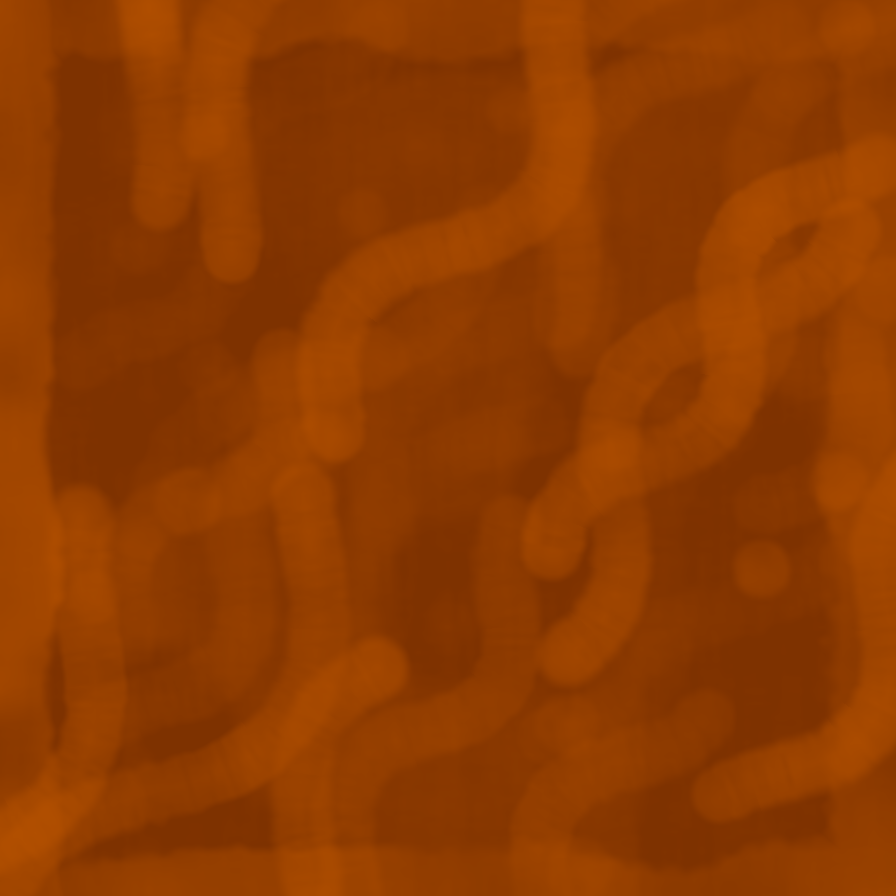
Give the GLSL for this background, as a three.js fragment shader.

```glsl
varying vec2 vUv;

#define STROKES 25
#define STEPS 20
#define DISCS 30
#define STEP_LENGTH 0.038
#define STROKE_RADIUS 0.033
#define EDGE_SOFTNESS 0.007
#define BORDER_WIDTH 0.055
#define HAZE 0.16
#define GRAIN 0.075
#define DARK vec3(0.496, 0.196, 0.0)
#define LIGHT vec3(0.745, 0.338, 0.0)

float hash(vec2 p) {
  return fract(sin(dot(p, vec2(127.1, 311.7))) * 43758.5453);
}

float noise(vec2 p) {
  vec2 i = floor(p), f = fract(p);
  f = f * f * (3.0 - 2.0 * f);
  float low = mix(hash(i), hash(i + vec2(1, 0)), f.x);
  float high = mix(hash(i + vec2(0, 1)), hash(i + vec2(1, 1)), f.x);
  return mix(low, high, f.y);
}

// Evenly spread positions with a little jitter
vec2 scatter(float id, float seed) {
  vec2 jitter = vec2(hash(vec2(id, seed)), hash(vec2(seed, id + 7.0)));
  return fract(id * vec2(0.7549, 0.5698) + seed * 0.137 + 0.12 * jitter);
}

float inside(float dist, float radius, float softness) {
  return 1.0 - smoothstep(radius - softness, radius + softness, dist);
}

// Winding translucent stroke that alternates between climbing and drifting
float stroke(vec2 p, float id) {
  float phase = 6.2832 * hash(vec2(id, 3.1));
  float bend = mix(0.3, 0.65, hash(vec2(id, 5.7)));
  float steps = floor(mix(11.0, float(STEPS), hash(vec2(id, 8.3))));
  vec2 a = scatter(id, 1.0) - 0.5 * steps * STEP_LENGTH * vec2(0.5, 0.7);
  float nearest = 9.0, along = 0.0;
  for (int k = 0; k < STEPS; k++) {
    if (float(k) >= steps) break;
    float angle = 1.0 + 0.75 * sin(phase + bend * float(k));
    vec2 dir = vec2(cos(angle), sin(angle));
    float t = clamp(dot(p - a, dir), 0.0, STEP_LENGTH);
    float d = length(p - a - dir * t);
    if (d < nearest) {
      nearest = d;
      along = float(k) * STEP_LENGTH + t;
    }
    a += dir * STEP_LENGTH;
  }
  float kind = mod(id, 3.0);
  float opacity = kind < 0.5 ? 0.52 : kind < 1.5 ? 0.22 : 0.1;

  // Uneven paint, ribbed across and thinner towards the rim
  float blotch = 0.5 + noise(vec2(along * 10.0, id * 3.7));
  float ribs = 0.85 + 0.3 * noise(vec2(along * 150.0, id * 5.3 + nearest * 40.0));
  float radius = STROKE_RADIUS + 0.005 * (noise(vec2(along * 70.0, id)) - 0.5);
  float softness = EDGE_SOFTNESS * mix(0.5, 1.8, noise(vec2(along * 8.0, id + 0.5)));
  float rim = 1.1 - 0.35 * nearest / STROKE_RADIUS;
  return opacity * blotch * ribs * rim * inside(nearest, radius, softness);
}

// Soft round dabs, few of them strong
float disc(vec2 p, float id) {
  float radius = mix(0.027, 0.038, hash(vec2(id, 11.9)));
  float strength = hash(vec2(id, 17.3));
  vec2 offset = p - scatter(id, 4.0);
  float dist = length(offset);
  float body = inside(dist, radius, EDGE_SOFTNESS) * (1.1 - 0.5 * dist / radius);
  float mottle = 0.7 + 0.6 * noise(offset * 50.0 + id * 9.0);
  return body * mottle * mix(0.05, 0.45, strength * strength);
}

// Brighter uneven bands along the four sides
float border(vec2 p) {
  vec2 wobble = 0.05 * (vec2(noise(p.yx * 8.0), noise(p * 8.0 + 20.0)) - 0.5);
  wobble += 0.01 * (noise(p * 60.0) - 0.5);
  vec2 near = p + wobble, far = 1.0 - p + wobble;
  float soft = 1.5 * EDGE_SOFTNESS;
  float sides = 0.55 * inside(near.x, BORDER_WIDTH, soft);
  sides = max(sides, 0.3 * inside(far.x, BORDER_WIDTH * 1.25, soft));
  float ends = 0.32 * inside(near.y, BORDER_WIDTH * 0.9, soft);
  ends = max(ends, 0.35 * inside(far.y, BORDER_WIDTH, soft));
  return max(sides, ends) * (0.3 + 1.2 * noise(p * 12.0 + 40.0));
}

void main() {
  vec2 p = vUv;

  // Broad haze in patches
  float light = HAZE * smoothstep(0.45, 0.65, noise(p * 6.0 + 13.0));

  for (int i = 0; i < STROKES; i++) light += stroke(p, float(i));
  for (int i = 0; i < DISCS; i++) light += disc(p, float(i));
  light += border(p);

  // Faint upright, level and fine streaks
  float streaks = noise(p * vec2(34.0, 6.0) + 31.0) + noise(p * vec2(6.0, 30.0) + 57.0);
  streaks += 0.7 * noise(p * vec2(120.0, 22.0)) + 0.5 * noise(p * vec2(60.0, 140.0));
  light = max(light + GRAIN * (streaks - 1.7), 0.0);

  // Overlaps build up but saturate
  gl_FragColor = vec4(mix(DARK, LIGHT, 1.0 - exp(-light)), 1.0);
}
```
